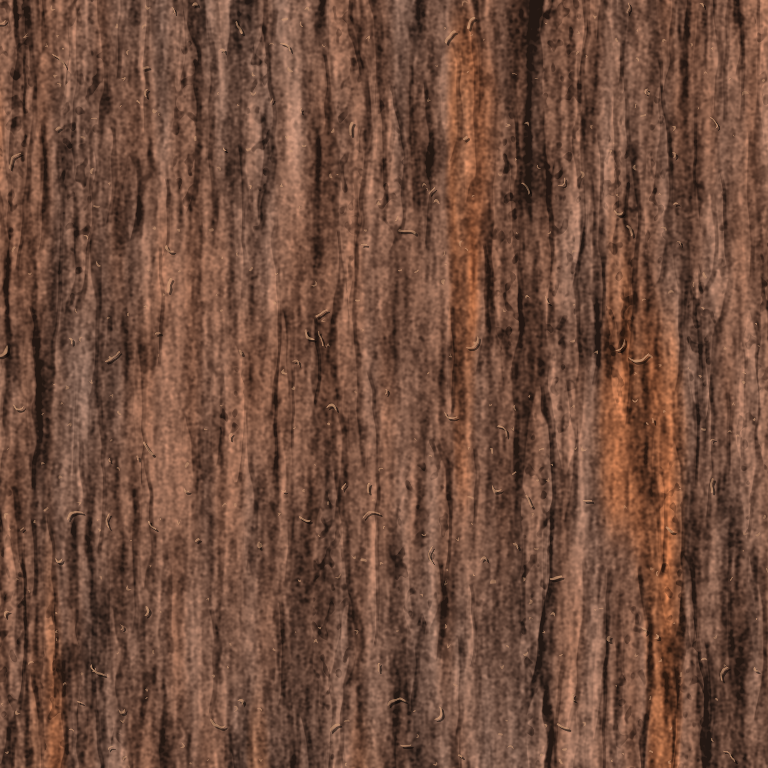
Reproduce this texture procedurally as a Shadertoy shader.

```glsl
// Weathered bark: upright brown fibres, dark furrows, raised ragged strips,
// orange inner wood and pale broken splinters. Stretched value noise gives
// the fibres; jittered cells scatter the strips and the splinters.

float hash(vec2 p) {
    vec3 q = fract(p.xyx * vec3(0.1031, 0.1030, 0.0973));
    q += dot(q, q.yzx + 33.33);
    return fract((q.x + q.y) * q.z);
}

float noise(vec2 p) {
    vec2 i = floor(p), f = fract(p);
    f = f * f * (3.0 - 2.0 * f);
    return mix(mix(hash(i), hash(i + vec2(1, 0)), f.x),
               mix(hash(i + vec2(0, 1)), hash(i + vec2(1, 1)), f.x), f.y);
}

// Signed noise, centred on zero
float grain(vec2 p, float across, float along) {
    return noise(p * vec2(across, along) + across) - 0.5;
}

// Crumbs without direction: two turned layers hide the lattice
float crumbs(vec2 p, float scale) {
    vec2 a = mat2(0.8, 0.6, -0.6, 0.8) * p * scale;
    vec2 b = mat2(0.92, -0.39, 0.39, 0.92) * p * scale * 1.37;
    return 0.6 * noise(a + 40.0) + 0.4 * noise(b + 80.0) - 0.5;
}

// Thin dark lines along the middle contour of a stretched noise
float furrows(vec2 p, float across, float along, float width) {
    float line = abs(grain(p, across, along));
    float presence = smoothstep(0.45, 0.65, noise(p * vec2(across * 0.6, along * 2.0) + 71.0));
    return smoothstep(width, width * 0.3, line) * presence;
}

// Raised strips: x is the lit face, y the shadow along its side
vec2 strips(vec2 p, vec2 cells, float seed) {
    vec2 result = vec2(0.0);
    vec2 home = floor(p * cells);
    float ragged = grain(p, 90.0, 28.0) * 0.007 + grain(p, 40.0, 7.0) * 0.012;
    for (int j = -1; j <= 1; j++)
    for (int i = -1; i <= 1; i++) {
        vec2 id = home + vec2(i, j);
        float pick = hash(id + seed);
        vec2 centre = (id + vec2(hash(id + seed + 7.3), hash(id + seed + 19.1))) / cells;
        vec2 d = p - centre;
        float halfLength = mix(0.3, 0.8, hash(id + seed + 31.7)) / cells.y;
        float taper = 1.0 - pow(min(abs(d.y) / halfLength, 1.0), 2.5);
        float halfWidth = mix(0.10, 0.28, pick) / cells.x * taper;
        float edge = abs(d.x + ragged) - halfWidth;
        float shown = step(0.45, pick) * smoothstep(0.0, 0.2, taper);
        float face = smoothstep(0.0015, -0.0015, edge) * shown;
        float side = abs(d.x + ragged - halfWidth - 0.003);
        result = max(result, vec2(face, smoothstep(0.006, 0.002, side) * shown));
    }
    return result;
}

// Small broken splinters, one candidate per cell
float splinters(vec2 p, float cells, float size, float share) {
    float cover = 0.0;
    vec2 home = floor(p * cells);
    float wobble = 0.004 * crumbs(p, 130.0);
    for (int j = -1; j <= 1; j++)
    for (int i = -1; i <= 1; i++) {
        vec2 id = home + vec2(i, j);
        vec2 d = p - (id + vec2(hash(id + 3.7), hash(id + 11.9))) / cells;
        float angle = 6.2832 * hash(id + 23.3);
        d = mat2(cos(angle), -sin(angle), sin(angle), cos(angle)) * d;
        float reach = size * mix(0.15, 1.0, pow(hash(id + 41.1), 2.0));
        d.y += wobble + (hash(id + 53.9) - 0.5) * d.x * d.x / reach;
        float dist = length(vec2(max(abs(d.x) - reach, 0.0), d.y));
        float thick = mix(0.0012, 0.0026, hash(id + 67.0));
        cover = max(cover, smoothstep(thick, thick * 0.3, dist) * step(hash(id + cells), share));
    }
    return cover;
}

void mainImage(out vec4 fragColor, in vec2 fragCoord) {
    vec2 uv = fragCoord / iResolution.y;

    // Nearly straight fibres with small kinks
    vec2 p = uv;
    p.x += 0.010 * grain(uv, 4.0, 2.5) + 0.004 * grain(uv, 25.0, 11.0)
         + 0.003 * grain(uv, 70.0, 45.0);

    // Fibre brightness from broad bands down to fine crumbs
    float tone = 0.485;
    tone += 0.10 * grain(p, 8.0, 1.0);
    tone += 0.14 * grain(p, 31.0, 2.2);
    tone += 0.19 * grain(p, 73.0, 5.0);
    tone += 0.22 * grain(p, 150.0, 11.0);
    tone += 0.18 * grain(p, 235.0, 50.0);
    tone += 0.30 * crumbs(uv, 215.0);

    // Strips with pitted faces
    vec2 wide = strips(p, vec2(13.0, 3.2), 5.0);
    vec2 narrow = strips(p, vec2(34.0, 6.0), 47.0);
    float pits = smoothstep(0.10, 0.22, crumbs(uv * vec2(1.0, 0.7), 120.0));
    tone += 0.065 * wide.x + 0.05 * narrow.x - 0.14 * pits * wide.x;
    tone -= 0.12 * wide.y * (1.0 - wide.x) + 0.11 * narrow.y * (1.0 - narrow.x);

    // Long ragged furrows and hairline cracks
    float depth = noise(p * vec2(17.0, 0.7) + 13.0) + 0.22 * grain(p, 85.0, 9.0);
    tone -= 0.14 * smoothstep(0.70, 0.80, depth) * (1.0 - 0.7 * wide.x);
    tone -= 0.14 * furrows(p, 19.0, 1.5, 0.09);
    tone -= 0.14 * furrows(p, 46.0, 4.5, 0.14);
    tone = clamp(tone, 0.14, 0.82);

    // Brown hue, slightly greyer or redder in places
    vec3 bark = tone * mix(vec3(1.0, 0.665, 0.52), vec3(1.0, 0.72, 0.58), smoothstep(0.2, 0.6, tone));
    float hue = 0.6 * grain(p, 9.0, 2.0) + 0.6 * grain(p, 52.0, 6.0);
    bark *= 1.0 + hue * vec3(0.05, -0.06, -0.16);

    // Orange inner wood in a few long streaks
    float inner = smoothstep(0.72, 0.92, noise(p * vec2(15.0, 2.4) + 90.0));
    inner *= 0.4 + 0.6 * noise(p * vec2(75.0, 5.0));
    bark = mix(bark, bark * vec3(1.32, 1.10, 0.85), inner);

    // Splinters with a shadow beside them, and tiny specks
    bark *= 1.0 - 0.5 * splinters(uv + vec2(-0.003, 0.003), 17.0, 0.012, 0.35);
    float pale = max(0.85 * splinters(uv, 17.0, 0.012, 0.35), 0.7 * splinters(uv, 41.0, 0.003, 0.2));
    bark = mix(bark, vec3(0.80, 0.60, 0.45), pale * (0.5 + 0.5 * noise(uv * 140.0)));

    fragColor = vec4(bark, 1.0);
}
```
